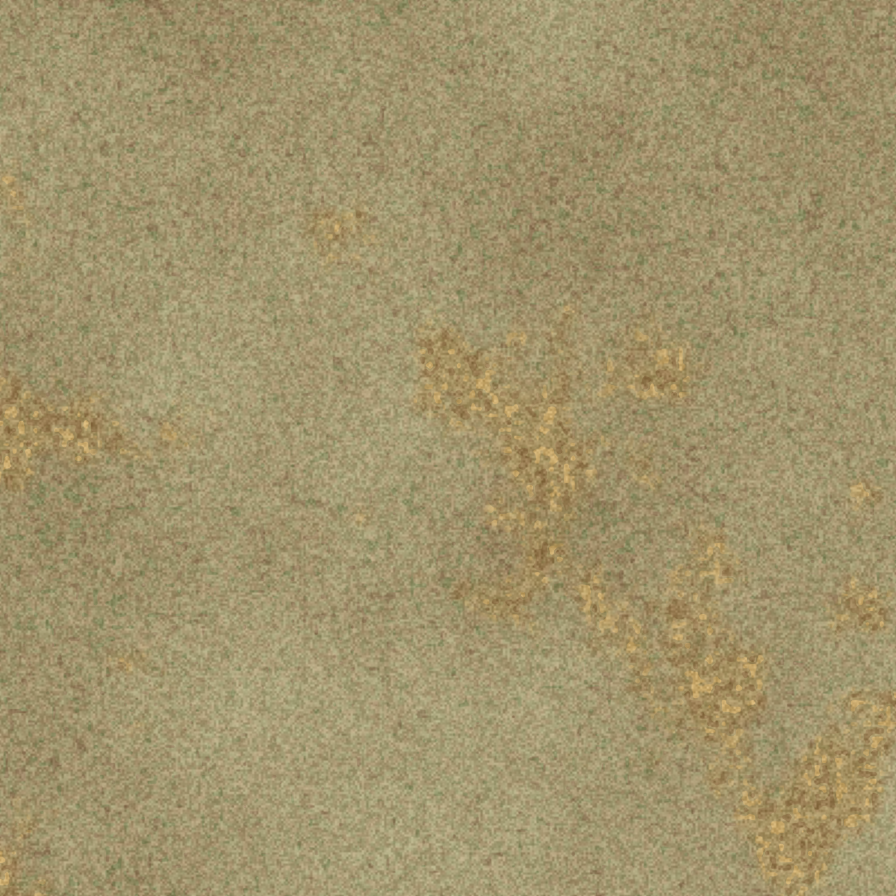
Give the GLSL for this texture, as a WebGL 1 fragment shader.

```glsl
precision highp float;
uniform vec2 u_resolution;

#define GRAIN_SCALE 400.0
#define GRAIN_CONTRAST 0.155
#define CLUMP_SCALE 190.0
#define CLUMP_CONTRAST 0.075
#define CLOUD_SCALE 5.0
#define CLOUD_CONTRAST 0.13
#define PIT_SCALE 150.0
#define PATCH_SCALE 5.5
#define PATCH_START 0.60
#define FLAKE_SCALE 125.0

const vec3 SAND = vec3(0.635, 0.585, 0.432);
const vec3 OCHRE = vec3(0.660, 0.560, 0.355);
const vec3 STRAW = vec3(0.830, 0.690, 0.430);
const vec3 RUST = vec3(0.530, 0.400, 0.250);
const vec3 RED_PIT = vec3(0.540, 0.430, 0.320);
const vec3 GREEN_PIT = vec3(0.470, 0.520, 0.340);

float hash(vec2 p) {
  vec3 q = fract(p.xyx * vec3(0.1031, 0.1030, 0.0973));
  q += dot(q, q.yzx + 33.33);
  return fract((q.x + q.y) * q.z);
}

float noise(vec2 p) {
  vec2 cell = floor(p);
  vec2 f = fract(p);
  f = f * f * (3.0 - 2.0 * f);
  float low = mix(hash(cell), hash(cell + vec2(1.0, 0.0)), f.x);
  float high = mix(hash(cell + vec2(0.0, 1.0)), hash(cell + 1.0), f.x);
  return mix(low, high, f.y);
}

float fbm(vec2 p) {
  float sum = 0.0;
  float weight = 0.5;
  for (int i = 0; i < 5; i++) {
    sum += weight * noise(p);
    p = mat2(1.6, 1.2, -1.2, 1.6) * p + 17.3;
    weight *= 0.5;
  }
  return sum / 0.96875;
}

void main() {
  vec2 uv = gl_FragCoord.xy / min(u_resolution.x, u_resolution.y);

  // Broad clouds drift between pale green and brown
  float cloud = fbm(uv * CLOUD_SCALE + 41.0) - 0.5;
  float hue = noise(uv * CLUMP_SCALE + 7.0) - 0.5;
  vec3 color = SAND + cloud * CLOUD_CONTRAST * vec3(0.75, 1.05, 1.0);
  color += hue * vec3(0.035, -0.030, -0.010);

  // Small dark pits, some reddish and some green
  float pitField = noise(uv * PIT_SCALE + 91.0) - 0.35 * cloud;
  float pit = smoothstep(0.70, 0.92, pitField);
  float pitHue = smoothstep(0.40, 0.60, noise(uv * PIT_SCALE * 0.5 + 63.0));
  color = mix(color, mix(RED_PIT, GREEN_PIT, pitHue), 0.55 * pit);

  // Worn ochre patches with ragged rust and straw flakes
  float wear = fbm(uv * PATCH_SCALE + 123.0);
  wear += 0.12 * (fbm(uv * 45.0 + 11.0) - 0.5);
  float patchMask = smoothstep(PATCH_START, PATCH_START + 0.14, wear);
  color = mix(color, OCHRE, 0.65 * patchMask);
  float flake = noise(uv * FLAKE_SCALE + 5.0);
  float flakeEdge = noise(uv * FLAKE_SCALE * 2.0 + 29.0) - 0.5;
  flake += 0.3 * flakeEdge;
  color = mix(color, RUST, 0.55 * patchMask * smoothstep(0.38, 0.20, flake));
  color = mix(color, STRAW, 0.75 * patchMask * smoothstep(0.66, 0.84, flake));

  // Fine gritty grain over clumps
  float grain = (noise(uv * GRAIN_SCALE + 3.0) - 0.5) * GRAIN_CONTRAST;
  grain += (noise(uv * CLUMP_SCALE + 57.0) - 0.5) * CLUMP_CONTRAST;
  color += grain;

  gl_FragColor = vec4(clamp(color, 0.0, 1.0), 1.0);
}
```
